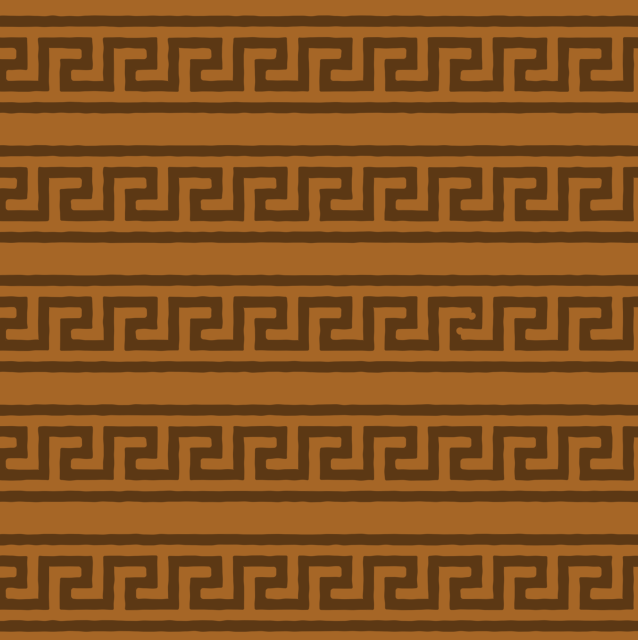
A Shadertoy shader for this pattern:

```glsl
float hash(vec2 p) {
    return fract(sin(dot(p, vec2(127.1, 311.7))) * 43758.5453);
}

float noise(vec2 p) {
    vec2 i = floor(p), f = fract(p);
    f = f * f * (3.0 - 2.0 * f);
    return mix(mix(hash(i), hash(i + vec2(1, 0)), f.x),
               mix(hash(i + vec2(0, 1)), hash(i + vec2(1, 1)), f.x), f.y);
}

float roundBox(vec2 p, vec2 halfSize, float radius) {
    vec2 d = abs(p) - halfSize + radius;
    return length(max(d, 0.0)) + min(max(d.x, d.y), 0.0) - radius;
}

// Half of one meander; the other half is this one turned by 180 degrees
float halfKey(vec2 p) {
    float d = roundBox(p - vec2(-3, 0), vec2(0.5, 2.5), 0.15);
    d = min(d, roundBox(p - vec2(-1, -2), vec2(2.5, 0.5), 0.15));
    d = min(d, roundBox(p - vec2(1, -1), vec2(0.5, 1.5), 0.15));
    d = min(d, roundBox(p, vec2(1.5, 0.5), 0.15));
    // Fillets at the closed end of the slot
    float slot = roundBox(p - vec2(-1, -1), vec2(1.5, 0.5), 0.27);
    return min(d, max(roundBox(p - vec2(0.25, -1), vec2(0.35, 0.6), 0.0), -slot));
}

void mainImage(out vec4 fragColor, in vec2 fragCoord) {
    // One unit is one stroke width, with y pointing down
    vec2 p = vec2(fragCoord.x, iResolution.y - fragCoord.y) / iResolution.y;
    p = p * vec2(59.12, 59.27) - vec2(1.04, 5.97);

    // Slightly uneven edges
    vec2 wobble = vec2(noise(p * 1.3), noise(p * 1.3 + 57.0)) - 0.5;
    p += 0.09 * wobble;

    vec2 repeatSize = vec2(6, 12);
    vec2 cell = floor(p / repeatSize + 0.5);
    vec2 q = p - cell * repeatSize;

    float key = min(halfKey(q), halfKey(-q));

    // Two chips in a single worn key
    if (cell == vec2(7, 2)) {
        vec2 chip = vec2(0.55, -0.7);
        key = max(key, 0.33 - min(length(q - chip), length(q + chip)));
    }

    // Border lines above and below the keys
    float lines = abs(abs(q.y) - 4.0) - 0.5;

    float blur = 0.8 * 59.27 / iResolution.y;
    float ground = smoothstep(-blur, blur, min(key, lines));
    vec3 brown = vec3(0.36, 0.22, 0.08), ochre = vec3(0.65, 0.40, 0.15);
    fragColor = vec4(mix(brown, ochre, ground), 1.0);
}
```
